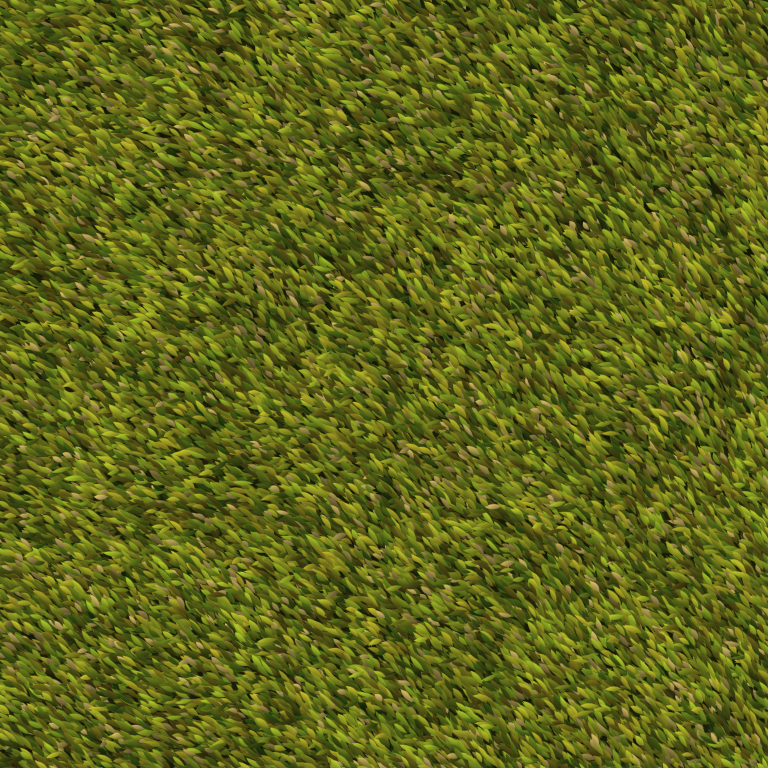
Give the GLSL for this texture, as a WebGL 2 fragment shader.

```glsl
#version 300 es
precision highp float;
// Draws a sunlit lawn of short, leaning grass blades with scattered dry straw.

uniform vec2 u_resolution;
out vec4 fragColor;

const int LAYERS = 12;
const float CELLS = 52.0;
const vec3 SHADOW = vec3(0.095, 0.120, 0.025);
const vec3 LEAF = vec3(0.320, 0.360, 0.070);
const vec3 LIT = vec3(0.670, 0.710, 0.140);
const vec3 STRAW = vec3(0.690, 0.600, 0.330);

vec3 hash3(vec3 p) {
    p = fract(p * vec3(0.1031, 0.1030, 0.0973));
    p += dot(p, p.yxz + 33.33);
    return fract((p.xxy + p.yxx) * p.zyx);
}

vec2 gradientAt(vec2 cell) {
    float angle = 6.2832 * hash3(vec3(cell, 91.0)).x;
    return vec2(cos(angle), sin(angle));
}

float gradientNoise(vec2 p) {
    vec2 i = floor(p);
    vec2 f = p - i;
    vec2 u = f * f * f * (f * (f * 6.0 - 15.0) + 10.0);
    vec2 e = vec2(1.0, 0.0);
    float a = dot(gradientAt(i), f);
    float b = dot(gradientAt(i + e.xy), f - e.xy);
    float c = dot(gradientAt(i + e.yx), f - e.yx);
    float d = dot(gradientAt(i + e.xx), f - e.xx);
    return mix(mix(a, b, u.x), mix(c, d, u.x), u.y);
}

// Dark to sunlit green, pushed toward cool or brown by warmth.
vec3 grassColor(float tone, float warmth) {
    vec3 color = mix(SHADOW, LEAF, clamp(tone * 2.0, 0.0, 1.0));
    color = mix(color, LIT, clamp(tone * 2.0 - 1.0, 0.0, 1.0));
    return color + mix(vec3(-0.050, 0.020, 0.012), vec3(0.055, -0.025, 0.012), warmth);
}

// Position along (x) and across (y) a slightly bent blade.
vec2 bladeSpace(vec2 p, float angle, float halfLength, float bend) {
    float c = cos(angle);
    float s = sin(angle);
    vec2 q = vec2(c * p.x + s * p.y, c * p.y - s * p.x);
    q.x /= halfLength;
    q.y += bend * q.x * q.x;
    return q;
}

float bladeMask(vec2 q, float halfWidth, float softness) {
    float edge = abs(q.y) - halfWidth * (1.0 - q.x * q.x);
    return 1.0 - smoothstep(-softness, softness, edge);
}

// Paints one layer of blades, one per grid cell, over the color below.
vec3 paintLayer(vec3 below, vec2 uv, float layer, float flow, float patchTone, float softness) {
    vec2 shift = layer * vec2(0.37, 0.71);
    vec2 home = floor(uv * CELLS + shift);
    float depth = layer / float(LAYERS - 1);
    vec3 color = below;
    for (int y = -1; y <= 1; y++) {
        for (int x = -1; x <= 1; x++) {
            vec2 cell = home + vec2(x, y);
            vec3 place = hash3(vec3(cell, layer + 3.0));
            vec3 look = hash3(vec3(cell + 137.0, layer + 29.0));
            float isStraw = step(0.925, fract(look.y * 17.3 + place.z * 5.1));

            float spread = place.z * 2.0 - 1.0;
            float angle = flow + 0.35 * spread + 0.9 * pow(spread, 5.0);
            float halfLength = mix(0.0075, 0.0138, look.z) * mix(1.0, 0.8, isStraw);
            float halfWidth = mix(0.0025, 0.0038, fract(look.z * 7.7));
            vec2 center = (cell + place.xy - shift) / CELLS;
            vec2 q = bladeSpace(uv - center, angle, halfLength, 0.0025 * (look.y - 0.5));

            // Sunlight falls on the tip and on one side of each blade.
            float side = clamp(q.y / halfWidth, -1.0, 1.0);
            float light = 0.92 - 0.18 * clamp(q.x, -1.0, 1.0) + 0.14 * side;
            float tone = 0.35 * depth + 0.68 * look.x + patchTone;
            vec3 green = grassColor(tone, look.y);
            vec3 dry = STRAW * mix(0.65, 1.15, look.x);
            vec3 blade = mix(green, dry, isStraw) * light;
            color = mix(color, blade, bladeMask(q, halfWidth, softness));
        }
    }
    return color;
}

void main() {
    vec2 uv = gl_FragCoord.xy / u_resolution.y;
    float softness = max(0.0012, 0.7 / u_resolution.y);

    // Broad lean of the lawn and uneven brightness between tufts.
    float flow = mix(-0.60, -0.98, uv.x) + 0.35 * gradientNoise(uv * 7.0);
    float patchTone = 0.13 * gradientNoise(uv * 6.0 + 4.7) + 0.20 * gradientNoise(uv * 24.0);

    vec3 color = SHADOW * (0.95 + 0.5 * gradientNoise(uv * 60.0));
    for (int i = 0; i < LAYERS; i++) {
        color = paintLayer(color, uv, float(i), flow, patchTone, softness);
    }
    fragColor = vec4(clamp(color, 0.0, 1.0), 1.0);
}
```
